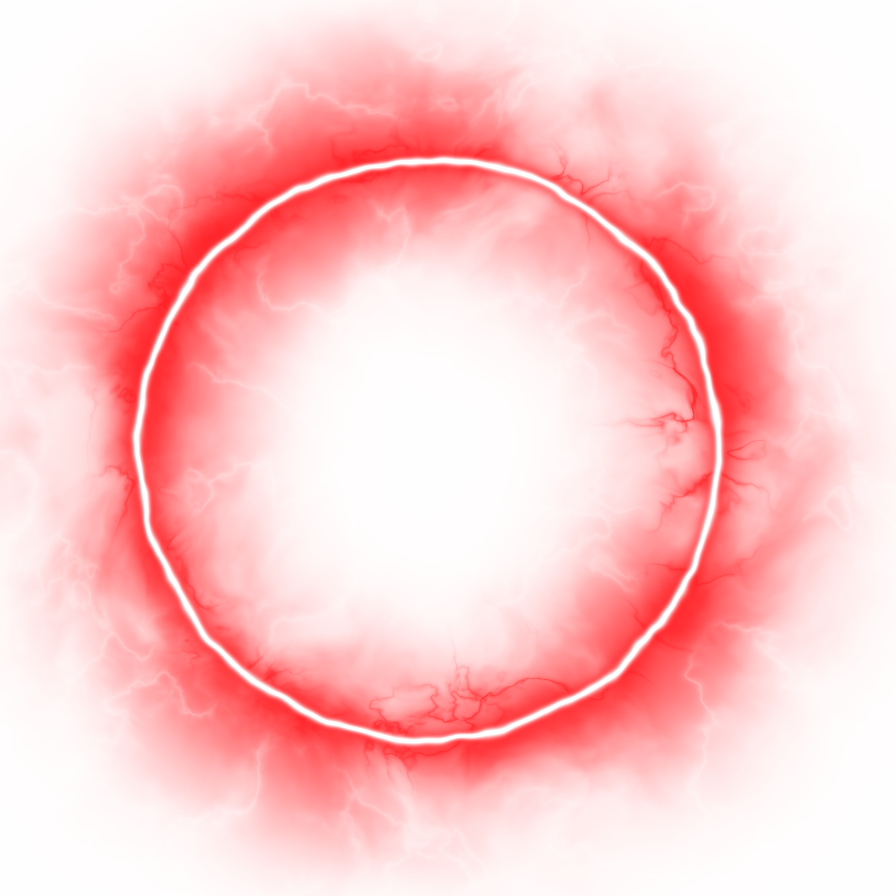
Give the GLSL for this background, as a WebGL 2 fragment shader.

```glsl
#version 300 es
precision highp float;
// A white-hot electric ring wrapped in a turbulent red plasma halo on white.
uniform vec2 u_resolution;
out vec4 outColor;

const vec3 WHITE = vec3(1.0, 0.995, 0.995);
const vec3 RED = vec3(1.0, 0.12, 0.14);
const vec2 CENTER = vec2(0.478, 0.498);
const float RADIUS = 0.323;
const float CORE_WIDTH = 0.0046;
const float RING_JITTER = 0.007;
const float INNER_REACH = 0.105;
const float OUTER_REACH = 0.120;
const float HALO_STRENGTH = 0.54;
const float RIM_WIDTH = 0.021;
const float RIM_WARP = 0.050;
const float FILAMENT_SHARPNESS = 42.0;
const float WARP_AMOUNT = 0.13;

float hash(vec2 p) {
    vec3 q = fract(p.xyx * 0.1031);
    q += dot(q, q.yzx + 33.33);
    return fract((q.x + q.y) * q.z);
}

float noise(vec2 p) {
    vec2 cell = floor(p);
    vec2 f = fract(p);
    f = f * f * (3.0 - 2.0 * f);
    float low = mix(hash(cell), hash(cell + vec2(1, 0)), f.x);
    float high = mix(hash(cell + vec2(0, 1)), hash(cell + vec2(1, 1)), f.x);
    return mix(low, high, f.y);
}

float fbm(vec2 p) {
    float sum = 0.0;
    float amplitude = 0.52;
    for (int i = 0; i < 5; i++) {
        sum += amplitude * noise(p);
        p = mat2(0.8, 0.6, -0.6, 0.8) * p * 2.03 + 17.3;
        amplitude *= 0.5;
    }
    return sum;
}

// Smooth bump around the circle, centred on an angle in degrees
float lobe(float angle, float degreesAt, float focus) {
    return exp(focus * (cos(angle - radians(degreesAt)) - 1.0));
}

// Thin bright line along the middle level of a noise field
float vein(float n, float sharpness) {
    return exp(-abs(n - 0.5) * sharpness);
}

void main() {
    vec2 uv = (gl_FragCoord.xy - 0.5 * u_resolution) / min(u_resolution.x, u_resolution.y) + 0.5;
    vec2 p = uv - CENTER;
    float angle = atan(p.y, p.x);

    // Slightly shaken signed distance to the ring
    float shake = noise(p * 24.0 + 40.0) - 0.5 + 0.5 * (noise(p * 61.0 + 70.0) - 0.5);
    float d = length(p) - RADIUS + RING_JITTER * shake;
    float outside = smoothstep(-0.006, 0.006, d);

    // Domain-warped turbulence
    vec2 warp = vec2(fbm(p * 6.0 + 11.0), fbm(p * 6.0 + 53.0)) - 0.5;
    vec2 q = p + WARP_AMOUNT * warp;
    float cloud = fbm(q * 7.0 + 31.0);
    float detail = fbm(q * 13.0 + 83.0);
    float wisps = fbm(q * 9.0 + 127.0);

    // Broad cloudy halo, paler inside on the right
    float reach = mix(INNER_REACH, OUTER_REACH, outside);
    float spread = d / reach;
    float halo = HALO_STRENGTH * exp(-spread * spread);
    halo *= 0.35 + 1.1 * smoothstep(0.22, 0.76, cloud);
    halo *= 1.0 - 0.35 * vein(wisps, 28.0) * smoothstep(0.02, 0.07, abs(d));
    halo *= 1.0 - 0.35 * (1.0 - outside) * lobe(angle, 18.0, 4.0);

    // Ragged saturated rim, thicker where flares erupt
    float flare = lobe(angle, 145.0, 7.0) + lobe(angle, 28.0, 7.0)
                + 0.7 * lobe(angle, -22.0, 30.0) + 0.6 * lobe(angle, -85.0, 40.0);
    float ragged = abs(d) + RIM_WARP * (detail - 0.5) * smoothstep(0.0, 0.025, abs(d));
    float rimWidth = RIM_WIDTH * mix(0.75, 0.9 + 0.4 * flare, outside);
    float rim = 0.94 * exp(-pow(max(ragged, 0.0) / rimWidth, 1.25));

    // Red filaments gathered near the ring
    float innerFlare = lobe(angle, 8.0, 8.0) + lobe(angle, -75.0, 12.0);
    float filamentReach = mix(0.025 + 0.045 * innerFlare, 0.027 + 0.025 * flare, outside);
    float filament = vein(detail, FILAMENT_SHARPNESS);
    filament += 0.55 * vein(wisps, FILAMENT_SHARPNESS);
    filament *= 0.8 * exp(-pow(abs(d) / filamentReach, 2.0));
    filament = min(filament, 0.85);

    // Layer the glow, then burn the white core through it
    float glow = 1.0 - (1.0 - halo) * (1.0 - rim) * (1.0 - filament);
    vec3 color = mix(WHITE, RED, clamp(glow, 0.0, 1.0));
    float core = exp(-pow(abs(d) / CORE_WIDTH, 2.0));
    color = mix(color, vec3(1.0), min(1.0, core * 1.15));
    outColor = vec4(color, 1.0);
}
```
